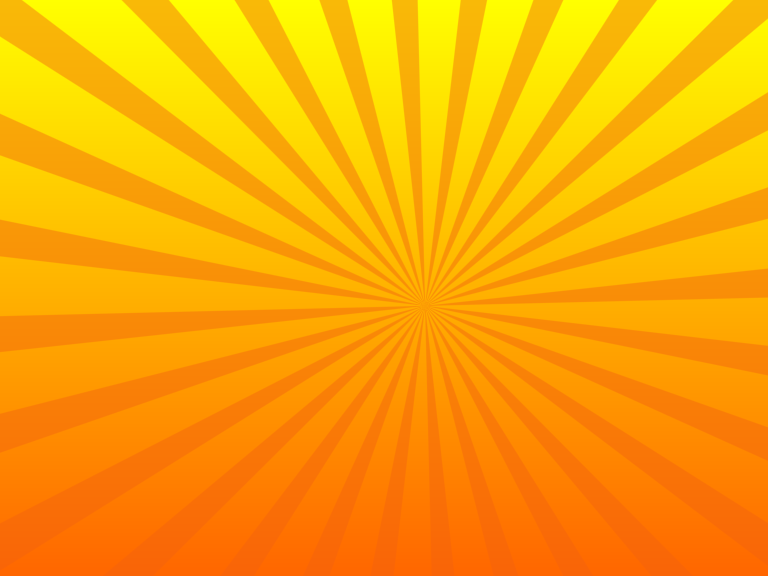
A Shadertoy shader for this background:

```glsl
const float TAU = 6.2831853;

// Coverage of evenly spaced wedges fanning out from the origin
float sunRays(vec2 p, float count, float fill, float turn, float blur) {
    float sector = TAU / count;
    float angle = atan(p.x, p.y) - turn;
    float offset = abs(mod(angle + 0.5 * sector, sector) - 0.5 * sector);
    float edgeDistance = (0.5 * fill * sector - offset) * length(p);
    return smoothstep(-blur, blur, edgeDistance);
}

void mainImage(out vec4 fragColor, in vec2 fragCoord) {
    vec2 uv = fragCoord / iResolution.xy;
    vec2 p = (uv - vec2(0.5535, 0.469)) * vec2(iResolution.x / iResolution.y, 1.0);

    // Orange to yellow sky
    vec3 sky = mix(vec3(1.0, 0.4, 0.0), vec3(1.0, 1.0, 0.0), uv.y);

    // Translucent darker rays
    float rays = sunRays(p, 28.0, 0.375, radians(-3.8), 0.8 / iResolution.y);
    vec3 color = mix(sky, vec3(0.95, 0.38, 0.06), 0.44 * rays);

    fragColor = vec4(color, 1.0);
}
```
